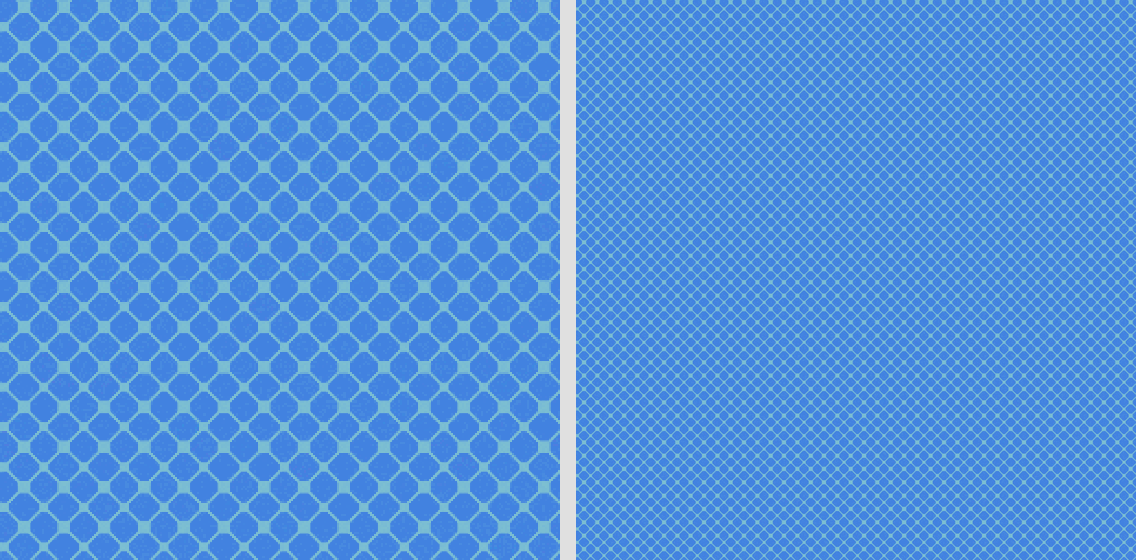
Left: one tile. Right: repeated 3 by 3.
Give the GLSL for this pattern, as a WebGL 2 fragment shader.

```glsl
#version 300 es
precision highp float;
// Blue rounded-diamond dots on a pale aqua lattice, 14 by 14 repeats with pixel-stepped edges.

uniform vec2 u_resolution;
out vec4 fragColor;

// Integer hash of a lattice point and a seed, from 0 to 1
float hash(vec2 cell, uint seed) {
    uint h = uint(cell.x) * 1597334677u ^ uint(cell.y) * 3812015801u ^ seed * 2654435769u;
    h = (h ^ (h >> 16)) * 2246822519u;
    h = (h ^ (h >> 13)) * 3266489917u;
    return float((h ^ (h >> 16)) & 65535u) / 65535.0;
}

// Signed distance to the nearest dot; wide joints lie on whole coordinates
float dotDistance(vec2 t) {
    vec2 a = abs(fract(t + 0.5) - 0.5);
    if (a.y > a.x) a = a.yx;
    vec2 e = vec2(0.5 - a.x, a.y);
    float tips = max(e.x - 0.345, e.y - 0.385);
    return max(tips, (e.x + e.y) * 0.7071 - 0.319);
}

void main() {
    vec2 uv = gl_FragCoord.xy / u_resolution;

    // Coarse 256-step grid with softened steps
    vec2 p = uv * 256.0;
    vec2 border = floor(p + 0.5);
    vec2 stepped = border + clamp((p - border) * u_resolution / 256.0, -0.5, 0.5);
    vec2 t = stepped / 256.0 * 14.0 - vec2(0.6, 0.825);
    float edge = max(0.018, 7.0 / min(u_resolution.x, u_resolution.y));
    float lattice = smoothstep(-edge, edge, dotDistance(t));

    // Wrapped index of the dot, for variation between repeats
    vec2 r = floor(vec2(t.x + t.y, t.x - t.y));
    vec2 dotId = mod(vec2(r.x + r.y + 1.0, r.x - r.y), 28.0);
    float wear = hash(dotId, 1u);

    // Faint speckles, stronger in worn dots
    vec2 cell = mod(floor(p), 256.0);
    float grain = hash(cell, 2u);
    float speckle = step(grain, 0.08 + 0.18 * wear);
    vec3 blue = mix(vec3(0.26, 0.51, 0.88), vec3(0.29, 0.55, 0.88), speckle * 0.8);
    vec3 tint = mix(vec3(0.05, -0.02, 0.0), vec3(-0.03, 0.04, 0.0), hash(dotId, 3u));
    blue += tint * step(0.93, grain) * wear;

    vec3 aqua = mix(vec3(0.47, 0.73, 0.83), vec3(0.49, 0.75, 0.82), hash(cell, 4u));
    fragColor = vec4(mix(blue, aqua, lattice), 1.0);
}
```
